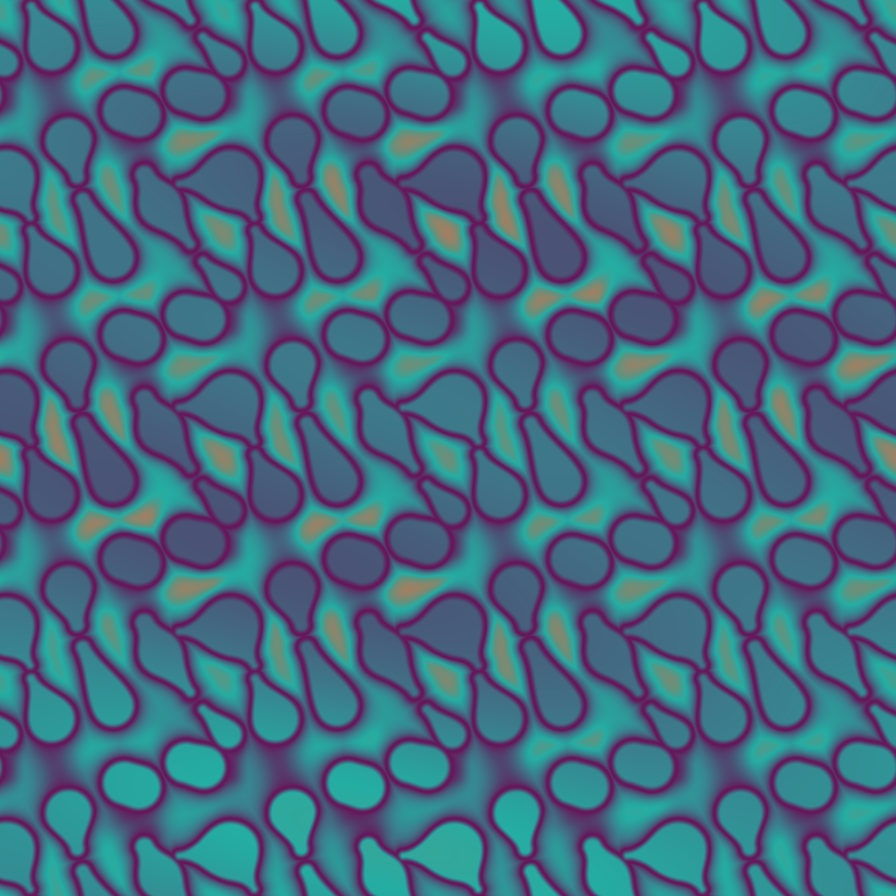
Give the GLSL for this pattern, as a Shadertoy shader.

```glsl
// Organic cells: outlined droplets over a soft glowing web, four by four seamless repeats.

const float TAU = 6.2831853;
const float REPEATS = 4.0;

// Distance to a rounded drop from a to b, wrapped on the unit tile
float droplet(vec2 p, vec2 a, vec2 b, float ra, float rb) {
    vec2 q = p - 0.5 * (a + b);
    q -= round(q);
    vec2 axis = b - a;
    float t = clamp(dot(q, axis) / dot(axis, axis) + 0.5, 0.0, 1.0);
    return length(q - axis * (t - 0.5)) - mix(ra, rb, smoothstep(0.0, 1.0, t));
}

// Union with a rounded joint of size k
float smoothUnion(float a, float b, float k) {
    float h = max(k - abs(a - b), 0.0) / k;
    return min(a, b) - 0.25 * k * h * h;
}

// Soft bump along the segment from a to b
float glow(vec2 p, vec2 a, vec2 b, float width) {
    float d = droplet(p, a, b, 0.0, 0.0) / width;
    return exp(-d * d);
}

// Signed distance to all droplets of one tile
float droplets(vec2 p) {
    // round pebbles
    float d = droplet(p, vec2(0.555, 0.505), vec2(0.62, 0.485), 0.11, 0.112);
    d = min(d, droplet(p, vec2(0.83, 0.595), vec2(0.91, 0.575), 0.105, 0.11));
    // teardrops
    d = min(d, droplet(p, vec2(0.307, 0.37), vec2(0.345, 0.21), 0.118, 0.045));
    d = min(d, droplet(p, vec2(0.14, -0.03), vec2(0.23, -0.21), 0.035, 0.118));
    d = min(d, droplet(p, vec2(0.37, 0.11), vec2(0.505, -0.15), 0.045, 0.107));
    d = min(d, droplet(p, vec2(0.906, -0.167), vec2(1.02, -0.28), 0.035, 0.075));
    // bent leaf
    float bentLeaf = smoothUnion(
        droplet(p, vec2(0.80, 0.18), vec2(1.026, 0.20), 0.03, 0.135),
        droplet(p, vec2(1.03, 0.20), vec2(1.135, 0.03), 0.135, 0.03), 0.04);
    // straight leaf
    float straightLeaf = smoothUnion(
        droplet(p, vec2(0.645, 0.22), vec2(0.715, 0.085), 0.055, 0.1),
        droplet(p, vec2(0.715, 0.085), vec2(0.85, -0.09), 0.1, 0.035), 0.04);
    return min(d, min(bentLeaf, straightLeaf));
}

// Warm cores of the gaps between droplets
float warmCores(vec2 p) {
    float w = glow(p, vec2(0.21, 0.17), vec2(0.28, -0.08), 0.085);
    w = max(w, glow(p, vec2(0.475, 0.21), vec2(0.53, 0.06), 0.075));
    w = max(w, glow(p, vec2(0.97, 0.02), vec2(1.01, -0.05), 0.09));
    w = max(w, glow(p, vec2(0.74, 0.355), vec2(0.93, 0.395), 0.075));
    w = max(w, glow(p, vec2(0.38, 0.64), vec2(0.45, 0.67), 0.085));
    w = max(w, glow(p, vec2(0.60, 0.67), vec2(0.66, 0.69), 0.07));
    return w;
}

// Dark haze where the web thickens
float darkHaze(vec2 p) {
    float h = glow(p, vec2(0.22, 0.66), vec2(0.27, 0.52), 0.09);
    h = max(h, glow(p, vec2(0.57, 0.36), vec2(0.65, 0.31), 0.085));
    h = max(h, glow(p, vec2(1.04, 0.65), vec2(1.03, 0.54), 0.05));
    h = max(h, glow(p, vec2(0.85, -0.11), vec2(0.91, -0.16), 0.04));
    return h;
}

// Broad drift over the canvas, in whole waves so that it wraps
float drift(vec2 uv) {
    float rise = TAU * (uv.y - 0.0625);
    float slant = TAU * (uv.x + 2.0 * uv.y - 0.56);
    return 0.43 + 0.31 * cos(rise) + 0.15 * cos(2.0 * rise) + 0.2 * cos(slant);
}

// Plum, slate, blue, teal, sage, clay
vec3 palette(float v) {
    vec3 c = vec3(0.40, 0.09, 0.36);
    c = mix(c, vec3(0.29, 0.32, 0.46), clamp(v / 0.24, 0.0, 1.0));
    c = mix(c, vec3(0.25, 0.45, 0.53), clamp((v - 0.24) / 0.16, 0.0, 1.0));
    c = mix(c, vec3(0.14, 0.68, 0.64), clamp((v - 0.40) / 0.25, 0.0, 1.0));
    c = mix(c, vec3(0.39, 0.57, 0.49), clamp((v - 0.65) / 0.15, 0.0, 1.0));
    return mix(c, vec3(0.66, 0.49, 0.37), clamp((v - 0.80) / 0.20, 0.0, 1.0));
}

void mainImage(out vec4 fragColor, in vec2 fragCoord) {
    vec2 uv = fragCoord / iResolution.xy;
    vec2 p = uv * REPEATS;
    float d = droplets(p);
    float m = drift(uv);

    // Crisp rim inside the droplets, slow fade outside
    float fill = mix(0.24, 0.65, m) * smoothstep(0.0, 0.03, -d);
    float web = 0.66 - 0.15 * m + 0.36 * (1.0 - 0.75 * m) * warmCores(p);
    web *= 1.0 - exp(-max(d - 0.004, 0.0) / 0.028);
    web *= 1.0 - (0.5 + 0.2 * m) * darkHaze(p);

    fragColor = vec4(palette(d < 0.0 ? fill : web), 1.0);
}
```
